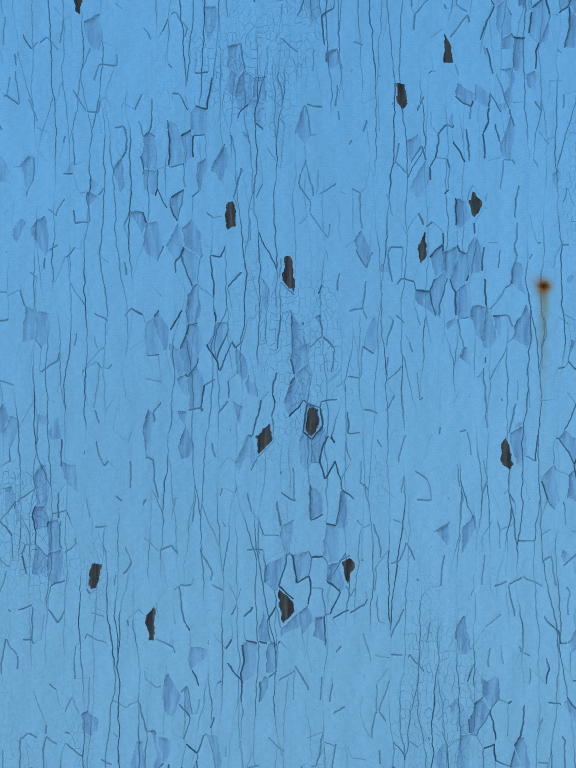
Reproduce this texture procedurally as a WebGL 2 fragment shader.

```glsl
#version 300 es
precision highp float;
// Weathered blue paint: vertical cracks, peeling chips, bare holes and a rusty nail.

#define PAINT_TOP vec3(0.375, 0.637, 0.845)
#define PAINT_LOW vec3(0.418, 0.650, 0.815)
#define UNDERCOAT vec3(0.315, 0.500, 0.700)
#define CRACK_INK vec3(0.130, 0.230, 0.320)
#define BARE_WOOD vec3(0.190, 0.200, 0.210)
#define RUST_POS vec2(0.943, 0.838)
#define LONG_SCALE vec2(34.0, 2.6)
#define CHIP_SCALE vec2(42.0, 19.0)
#define CRAZE_SCALE vec2(105.0, 70.0)
#define CRACK_WIDTH 0.0009
#define HOLE_SHARE 0.014
#define GRAIN 0.022

uniform vec2 u_resolution;
out vec4 fragColor;

struct Cell {
  float edge;    // distance to the nearest border, in canvas widths
  vec2 normal;   // direction towards that border
  float seam;    // random value shared by both sides of the border
  vec2 id;       // random pair of the cell
};

vec2 hash2(vec2 p) {
  p = vec2(dot(p, vec2(127.1, 311.7)), dot(p, vec2(269.5, 183.3)));
  return fract(sin(p) * 43758.5);
}

// Layered sines, each octave turned and bent, about -1 to 1
float waves(vec2 p) {
  float sum = 0.0, amp = 0.5;
  for (int i = 0; i < 5; i++) {
    sum += amp * sin(p.x + 1.6 * sin(p.y * 0.8 + float(i) * 2.1));
    p = mat2(0.8, 0.6, -0.6, 0.8) * p * 1.75 + 1.3;
    amp *= 0.62;
  }
  return sum;
}

vec2 site(vec2 cell) { return cell + 0.5 + 0.86 * (hash2(cell) - 0.5); }

// Stretched cellular noise with true border distances
Cell cells(vec2 p, vec2 scale) {
  vec2 q = p * scale, base = floor(q), home = base;
  float nearest = 1e3;
  for (int j = -1; j <= 1; j++)
    for (int i = -1; i <= 1; i++) {
      vec2 c = base + vec2(i, j), r = site(c) - q;
      if (dot(r, r) < nearest) { nearest = dot(r, r); home = c; }
    }
  Cell res = Cell(1e3, vec2(0.0, 1.0), 0.0, hash2(home + 71.0));
  vec2 a = site(home) - q;
  for (int j = -2; j <= 2; j++)
    for (int i = -2; i <= 2; i++) {
      if (i == 0 && j == 0) continue;
      vec2 c = home + vec2(i, j), b = site(c) - q, across = (b - a) * scale;
      float d = dot(0.5 * (a + b), b - a) / length(across);
      if (d < res.edge) {
        res.edge = d;
        res.normal = normalize(across);
        res.seam = hash2(home + c + 17.0).x;
      }
    }
  return res;
}

// Anti-aliased line of a given half width
float line(float d, float halfWidth) {
  float soft = max(1.0 / u_resolution.x, 0.0012);
  return clamp((halfWidth - d) / soft + 0.5, 0.0, 1.0);
}

void main() {
  vec2 p = gl_FragCoord.xy / u_resolution.x;
  float height = p.y * u_resolution.x / u_resolution.y;

  // Ragged coordinates and wear map
  vec2 q = p + vec2(0.007 * waves(p * vec2(9.0, 13.0)), 0.0);
  q += 0.0016 * vec2(waves(p * 95.0), waves(p.yx * 80.0 + 4.0));
  vec2 c = (p - vec2(0.50, 0.78)) / vec2(0.20, 0.20);
  float wear = smoothstep(-0.1, 0.9, waves(p * vec2(12.0, 7.0) + 3.0) + 0.5 * exp(-dot(c, c)));

  Cell plank = cells(q, LONG_SCALE);
  Cell chip = cells(q + 0.37, CHIP_SCALE);
  Cell craze = cells(q + 0.71, CRAZE_SCALE);

  // Paint film with soft ridges
  vec3 col = mix(PAINT_LOW, PAINT_TOP, smoothstep(0.1, 0.95, height));
  col *= 1.0 + 0.018 * waves(p * vec2(5.0, 3.0) + 8.0) + 0.016 * waves(p * vec2(110.0, 22.0));

  // Peeled chips: fibrous undercoat, shaded below their upper left rim
  float lit = dot(chip.normal, vec2(-0.53, 0.85));
  float peeled = step(chip.id.x, mix(0.025, 0.36, wear));
  float inside = peeled * line(0.0012 + 0.0012 * waves(p * 210.0), chip.edge);
  float fibre = waves(vec2(p.x * 330.0, p.y * 34.0));
  vec3 under = mix(col, UNDERCOAT, 0.55 + 0.4 * fibre);
  under *= 1.0 - 0.45 * smoothstep(0.0, 0.9, lit) * exp(-chip.edge / 0.0035);
  col = mix(col, under, inside * (0.55 + 0.45 * chip.id.y));

  // Raised rims catch light on top
  float seam = smoothstep(0.62 - 0.35 * wear, 1.0, chip.seam);
  col *= 1.0 + 0.07 * lit * seam * (1.0 - peeled) * exp(-chip.edge / 0.003);

  // Cracks: long, chipped and crazed
  float fade = smoothstep(-0.55, 0.6, waves(p * vec2(23.0, 9.0) + 5.0));
  float longCrack = line(plank.edge, CRACK_WIDTH) * fade * (0.25 + 0.6 * plank.seam);
  float chipCrack = line(chip.edge, CRACK_WIDTH * (0.7 + 0.9 * seam)) * seam * (0.45 + 0.4 * wear);
  float crazed = smoothstep(0.25, 0.75, waves(p * vec2(10.0, 4.5) + 21.0));
  float fineCrack = line(craze.edge, CRACK_WIDTH * 0.5) * (0.05 + 0.4 * crazed) * craze.seam;
  col = mix(col, CRACK_INK, max(max(longCrack, chipCrack), fineCrack));

  // Holes down to the wood
  float hole = step(1.0 - HOLE_SHARE, chip.id.y) * line(0.0045 + 0.002 * waves(p * 160.0), chip.edge);
  col = mix(col, BARE_WOOD * (1.0 + 0.35 * fibre), 0.9 * hole);

  // Rusty nail with its run
  vec2 r = p - RUST_POS + 0.003 * vec2(waves(p * 70.0), waves(p * 60.0 + 2.0));
  float run = smoothstep(0.005, -0.012, r.y) * exp(min(r.y, 0.0) / 0.085) * exp(-r.x * r.x / 0.00006);
  float stain = exp(-dot(r, r) / 0.00016);
  float core = exp(-r.x * r.x / 0.00005 - r.y * r.y / 0.00004);
  col = mix(col, vec3(0.42, 0.38, 0.25), 0.7 * run);
  col = mix(col, vec3(0.50, 0.27, 0.08), 0.85 * stain);
  col = mix(col, vec3(0.18, 0.08, 0.03), 0.8 * core);

  // Fine grain
  col += GRAIN * (hash2(floor(p * 384.0)).x - 0.5) + 0.4 * GRAIN * waves(p * vec2(260.0, 190.0));
  fragColor = vec4(clamp(col, 0.0, 1.0), 1.0);
}
```
